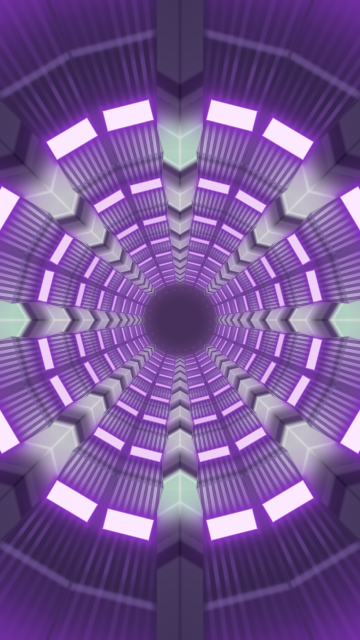
This background is drawn by a Shadertoy shader. Its source:

```glsl
// Eight-sided violet tunnel with glowing ceiling lights, ribbed panels and chevron pillars.
#define SECTOR 0.785398
#define HOLE_RADIUS 0.100
#define FIRST_DEPTH 1.707
#define RING_STEP 0.9
#define LIGHT_ANGLE 0.248
#define PILLAR_ANGLE 0.112
#define PILLAR_WIDTH 0.064
#define CHEVRON_SLOPE 0.6
#define RIBS 22.0
#define GLOW_REACH 0.034

const vec3 SHADOW = vec3(0.21, 0.14, 0.31);
const vec3 HAZE = vec3(0.51, 0.35, 0.66);
const vec3 GLOW = vec3(0.56, 0.20, 0.80);
const vec3 LIGHT = vec3(0.99, 0.91, 1.0);
const vec3 SILVER = vec3(0.80, 0.80, 0.82);
const vec3 MINT = vec3(0.73, 0.88, 0.79);

float hash(float n) { return fract(sin(n * 91.7) * 4375.5); }

// Perspective: evenly spaced rings lie at equal steps of 1 / radius.
float depthOf(float radius) { return (1.0 / max(radius, 0.02) - FIRST_DEPTH) / RING_STEP; }

float boxDistance(vec2 p, vec2 halfSize) {
    vec2 d = abs(p) - halfSize;
    return length(max(d, 0.0)) + min(max(d.x, d.y), 0.0);
}

// Soft band of a given half width around a centre.
float band(float x, float centre, float width, float blur) {
    return 1.0 - smoothstep(width - blur, width + blur, abs(x - centre));
}

// Ribbed wall panel between two pillars.
vec3 panelColor(float r, float angle, float side, float depth, float px) {
    float f = fract(depth);
    float outer = smoothstep(0.58, 0.66, r);
    float blur = px / (r * r * RING_STEP);
    float ribPos = angle * RIBS / SECTOR;
    float detail = smoothstep(1.3, 3.5, r * SECTOR / RIBS / px);
    float wave = 0.5 + 0.5 * cos(6.28318 * ribPos);
    float rib = mix(0.5, smoothstep(0.2, 0.9, wave), detail);
    float tone = hash(floor(ribPos + 0.5) + 7.0);

    vec3 inner = mix(vec3(0.37, 0.23, 0.52), vec3(0.54, 0.36, 0.70), rib);
    vec3 far = mix(SHADOW, vec3(0.38, 0.25, 0.53), rib * (0.25 + 0.6 * tone));
    far = mix(far, vec3(0.27, 0.15, 0.40), 0.6 * smoothstep(0.76, 0.82, r));
    far = mix(far, vec3(0.47, 0.18, 0.68), 0.7 * smoothstep(0.82, 1.05, r));
    vec3 col = mix(inner, far, outer);

    // Pale reflections gather on the ribs beside the pillars.
    float sheen = smoothstep(0.08, 0.25, f) * (1.0 - smoothstep(0.55, 0.85, f));
    sheen *= exp(-max(side - PILLAR_ANGLE, 0.0) * 5.5) * (1.0 - outer);
    col = mix(col, vec3(0.80, 0.81, 0.84), sheen * (0.35 + 0.55 * rib));

    // Cross joint, shadow before each light ring, and seam in the middle.
    col = mix(col, SHADOW, 0.45 * band(f, 0.57, 0.035, 0.03 + blur));
    col = mix(col, vec3(0.47, 0.37, 0.63), 0.6 * band(f, 0.51, 0.018, 0.008 + blur));
    col = mix(col, SHADOW, 0.45 * band(f, 0.82, 0.05, 0.05 + blur));
    float seam = (SECTOR * 0.5 - side) * r;
    return mix(col, SHADOW, 0.5 * (1.0 - smoothstep(0.004 * r, 0.004 * r + 2.0 * px, seam)));
}

// Metal pillar with V-shaped plates pointing to the centre.
vec3 pillarColor(vec2 q, float axial, float r, float px) {
    float f = fract(depthOf(q.x - CHEVRON_SLOPE * q.y));
    float blur = px / (r * r * RING_STEP);
    float outer = smoothstep(0.54, 0.64, r);
    vec3 bright = mix(SILVER, MINT, axial * smoothstep(0.33, 0.45, r));
    float lit = smoothstep(0.0, 0.32, f) * (1.0 - smoothstep(0.75 - blur, 0.81 + blur, f));
    vec3 col = mix(vec3(0.42, 0.38, 0.48), bright, lit * 0.9);
    col = mix(col, vec3(0.27, 0.21, 0.36), 0.85 * band(f, 0.88, 0.06, 0.02 + blur));
    float edge = band(f, 0.3, 0.012, 0.015 + blur) + band(f, 0.72, 0.012, 0.015 + blur);
    col = mix(col, vec3(0.90, 0.98, 0.93), min(edge, 1.0) * 0.65);
    float ridge = 1.0 - smoothstep(0.003 * r, 0.003 * r + 1.5 * px, q.y);
    col = mix(col, mix(col * 0.65, vec3(0.88), lit), ridge * 0.6);
    vec3 dim = mix(SHADOW, vec3(0.31, 0.27, 0.40), 0.35 + 0.4 * f);
    dim = mix(dim, SHADOW * 0.85, band(f, 0.86, 0.06, 0.02) + 0.4 * ridge);
    return mix(col, dim, outer);
}

void mainImage(out vec4 fragColor, in vec2 fragCoord) {
    float px = 1.0 / iResolution.x;
    vec2 p = (fragCoord - 0.5 * iResolution.xy) * px;
    float r = max(length(p), 0.001);
    float turn = atan(p.x, p.y + 1e-6);
    float spoke = floor(turn / SECTOR + 0.5);
    float angle = turn - spoke * SECTOR;
    float side = abs(angle);
    float axial = 1.0 - mod(abs(spoke), 2.0);

    // Local frame of the nearest light: radial, tangential.
    float b = side - LIGHT_ANGLE;
    vec2 local = r * vec2(cos(b), sin(b));
    float depth = depthOf(local.x);
    float ringRadius = 1.0 / (FIRST_DEPTH + RING_STEP * max(floor(depth + 0.5), -1.0));
    float near = smoothstep(0.15, 0.55, ringRadius);

    // Walls and pillars with stepped borders; upright pillars keep a fixed width outside.
    vec2 q = r * vec2(cos(side), sin(side));
    vec3 col = panelColor(r, angle, side, depth, px);
    float halfAngle = PILLAR_ANGLE + 0.035 * (abs(fract(depth) - 0.5) * 2.0 - 0.4);
    halfAngle = mix(halfAngle, min(halfAngle, PILLAR_WIDTH / r), axial);
    float border = (side - halfAngle) * r;
    float borderShade = mix(0.3, 0.7, smoothstep(0.5, 0.65, r));
    col = mix(col, SHADOW, borderShade * (1.0 - smoothstep(0.0, 0.025 * r + px, border)));
    col = mix(pillarColor(q, axial, r, px), col, smoothstep(-px, px, border));

    // Haze deepens towards the far end.
    col = mix(col, HAZE, 0.45 * (1.0 - smoothstep(0.1, 0.36, r)));

    // Lights, their frames and their glow.
    vec2 halfSize = vec2(0.084 * ringRadius * ringRadius, 0.112 * ringRadius);
    float d = boxDistance(local - vec2(ringRadius, 0.0), halfSize);
    float frame = 1.0 - smoothstep(0.0, 0.03 * ringRadius + px, d);
    col = mix(col, GLOW * 0.85, mix(0.25, 0.6, near) * frame);
    float glow = exp(-max(d, 0.0) / (GLOW_REACH * ringRadius / 0.585));
    col = mix(col, GLOW, mix(0.4, 0.75, near) * glow);
    vec3 lamp = mix(vec3(0.86, 0.66, 0.93), LIGHT, near);
    col = mix(col, lamp, 1.0 - smoothstep(-px, px, d));

    // Dark far end with a faint broken ring.
    vec3 hole = mix(vec3(0.28, 0.19, 0.36), vec3(0.35, 0.23, 0.45), smoothstep(0.05, 0.1, r));
    float marks = band(r, 0.085, 0.002, 0.003) * smoothstep(0.2, 0.6, sin(turn * 24.0));
    hole += 0.04 * marks;
    col = mix(hole, col, smoothstep(HOLE_RADIUS - 0.012, HOLE_RADIUS + 0.02, r));
    fragColor = vec4(col, 1.0);
}
```
